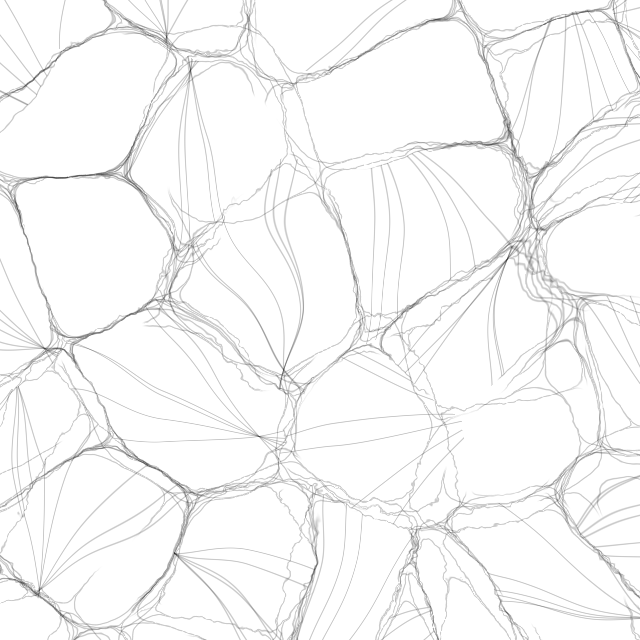
This pattern is drawn by a WebGL 2 fragment shader. Its source:

```glsl
#version 300 es
precision highp float;

uniform vec2 u_resolution;
out vec4 outColor;

const float CELLS = 4.4;

vec2 hash2(vec2 p) {
    return fract(sin(vec2(dot(p, vec2(127.1, 311.7)), dot(p, vec2(269.5, 183.3)))) * 43758.5453);
}

// Value noise with two independent channels, centred on zero
vec2 noise2(vec2 p) {
    vec2 i = floor(p), f = fract(p);
    f = f * f * (3.0 - 2.0 * f);
    vec2 low = mix(hash2(i), hash2(i + vec2(1, 0)), f.x);
    vec2 high = mix(hash2(i + vec2(0, 1)), hash2(i + vec2(1, 1)), f.x);
    return mix(low, high, f.y) - 0.5;
}

// Shared cell centre, nudged per layer; some centres stray far
vec2 cellCentre(vec2 cell, float layer) {
    vec2 nudge = hash2(cell + 31.7 * layer);
    float stray = 0.015 + 0.55 * step(0.84, fract(nudge.x * 17.0));
    return cell + 0.06 + 0.88 * hash2(cell) + stray * (nudge - 0.5);
}

// Signed distance to a rounded Voronoi outline; also yields the cell and its offset
float roundedCell(vec2 p, float layer, float sharpness, out vec2 home, out vec2 toCentre) {
    vec2 base = floor(p);
    float best = 1e5;
    for (int y = -1; y <= 1; y++)
    for (int x = -1; x <= 1; x++) {
        vec2 cell = base + vec2(x, y);
        vec2 r = cellCentre(cell, layer) - p;
        if (dot(r, r) < best) {
            best = dot(r, r);
            home = cell;
            toCentre = r;
        }
    }
    float sum = 0.0;
    for (int y = -2; y <= 2; y++)
    for (int x = -2; x <= 2; x++) {
        if (x == 0 && y == 0) continue;
        vec2 r = cellCentre(home + vec2(x, y), layer) - p;
        float edge = dot(0.5 * (toCentre + r), normalize(r - toCentre));
        sum += exp(-sharpness * edge);
    }
    return -log(max(sum, 1e-20)) / sharpness;
}

float hairline(float d) {
    float width = max(0.0018, 0.9 / u_resolution.y);
    return 1.0 - smoothstep(0.0, width, abs(d) / CELLS);
}

// Fan of slightly bent threads crossing one cell from side to side
float threads(vec2 home, vec2 toCentre) {
    vec2 pick = hash2(home + 71.3);
    if (pick.x > 0.7) return 1.0;
    float heading = 6.2832 * pick.y;
    vec2 q = 0.66 * vec2(cos(heading), sin(heading)) - toCentre;
    float light = 1.0;
    for (float i = 0.0; i < 6.0; i++) {
        vec2 h = hash2(home * 3.1 + i * 5.7);
        float a = heading + (i - 2.5) * 0.2 + 0.4 * (h.x - 0.5);
        vec2 dir = vec2(cos(a), sin(a));
        float along = dot(q, dir);
        float across = q.y * dir.x - q.x * dir.y + 0.25 * (h.y - 0.5) * along * along;
        light *= 1.0 - 0.21 * hairline(across);
    }
    return light;
}

void main() {
    vec2 p = CELLS * gl_FragCoord.xy / u_resolution.y + 13.0;
    // Broad bend shared by all strands, so cells vary in size and edges curve
    p += 0.32 * noise2(p * 0.6) + 0.19 * noise2(p * 1.7 + 40.0);
    vec2 sharedKinks = 0.025 * noise2(p * 9.0) + 0.008 * noise2(p * 31.0);

    // Strands lie together where spread is low and fray apart elsewhere
    float spread = smoothstep(-0.08, 0.3, noise2(p * 1.6 + 90.0).x);
    float light = 1.0;
    for (float layer = 0.0; layer < 7.0; layer++) {
        vec2 h = hash2(vec2(layer, 4.7));
        float ragged = smoothstep(0.0, 0.15, noise2(p * 1.2 + layer * 7.1).x);
        vec2 q = p + sharedKinks
                   + (0.01 + 0.15 * spread) * noise2(p * 2.7 + layer * 19.0)
                   + 0.05 * ragged * noise2(p * 11.0 + layer * 3.0)
                   + 0.018 * ragged * noise2(p * 37.0 + layer * 11.0);
        vec2 home, toCentre;
        float d = roundedCell(q, layer, mix(10.0, 45.0, h.x), home, toCentre);
        // Keep the stroke width even where the warp stretches space
        float slope = length(vec2(dFdx(d), dFdy(d))) * u_resolution.y / CELLS;
        float presence = smoothstep(-0.13, -0.08, noise2(p * 1.1 + layer * 23.0).y);
        light *= 1.0 - 0.21 * presence * hairline(d / clamp(slope, 0.8, 1.7));
        if (layer == 0.0) light *= threads(home, toCentre + q - p);
    }
    outColor = vec4(vec3(light), 1.0);
}
```
